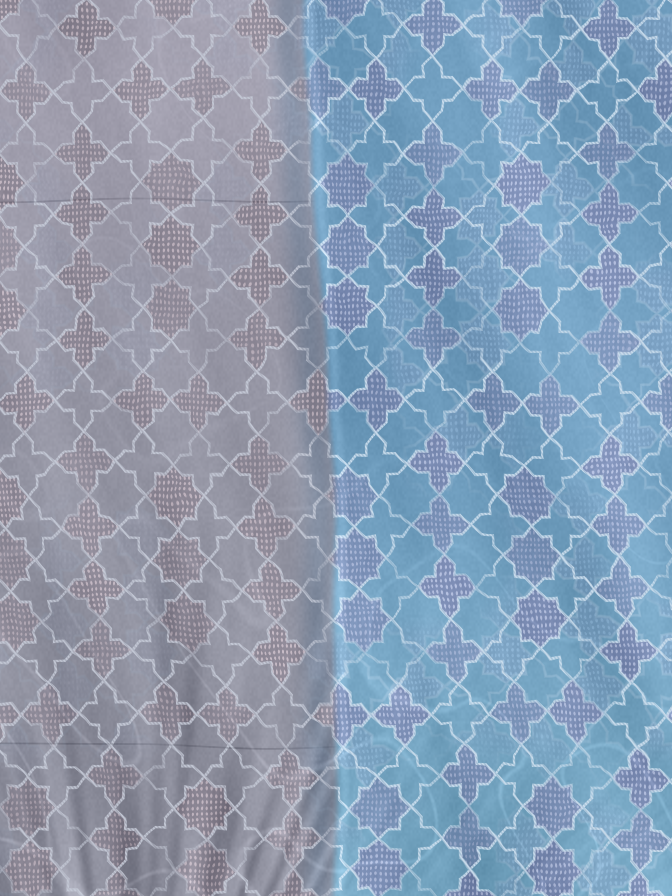
Reproduce this texture procedurally as a Shadertoy shader.

```glsl
float hash(vec2 p) {
    vec3 q = fract(p.xyx * vec3(0.1031, 0.1030, 0.0973));
    q += dot(q, q.yzx + 33.33);
    return fract((q.x + q.y) * q.z);
}

float noise(vec2 p) {
    vec2 i = floor(p), f = fract(p);
    f = f * f * (3.0 - 2.0 * f);
    return mix(mix(hash(i), hash(i + vec2(1, 0)), f.x),
               mix(hash(i + vec2(0, 1)), hash(i + vec2(1, 1)), f.x), f.y);
}

float fbm(vec2 p) {
    float sum = 0.0, amp = 0.5;
    for (int i = 0; i < 4; i++) {
        sum += amp * noise(p);
        p = p * 2.03 + 7.1;
        amp *= 0.5;
    }
    return sum;
}

// Star-and-cross lattice: x = outline thread, y = filled motif, z = motif hash
vec3 lattice(vec2 q, float aa) {
    vec2 id = floor(q + 0.5), a = abs(q - id);
    float lo = min(a.x, a.y);
    float d = max(lo - 0.165, (a.x + a.y - 0.5) * 0.707);

    // Crosses: columns of four, then a pair set between the columns
    bool onColumn = mod(id.x, 3.0) < 0.5, onPairRow = mod(id.y, 5.0) < 0.5;
    float crossFill = onColumn != onPairRow ? smoothstep(aa, -aa, d) : 0.0;

    // Stars: stacks of three between the columns
    vec2 cell = floor(q);
    float stackRow = mod(cell.y, 5.0);
    bool inStack = abs(mod(cell.x, 3.0) - 1.0) < 0.5 && stackRow > 0.5 && stackRow < 3.5;
    float starFill = inStack ? smoothstep(-aa, aa, d) : 0.0;

    float thread = smoothstep(0.022 + aa * 0.7, 0.022 - aa * 0.7, abs(d));
    return vec3(thread, max(crossFill, starFill), hash(d < 0.0 ? id : cell + 40.5));
}

// Rows of short running stitches
float stitches(vec2 q) {
    q += 0.025 * (vec2(noise(q * 5.0), noise(q * 5.0 + 19.0)) - 0.5);
    vec2 wave = 0.5 + 0.5 * cos(6.2832 * q * vec2(13.0, 10.0));
    return smoothstep(0.2, 0.85, wave.x * (0.25 + 0.75 * wave.y));
}

void mainImage(out vec4 fragColor, in vec2 fragCoord) {
    vec2 p = fragCoord / iResolution.xy * vec2(1.0, 1.3333);
    float aa = 1.0 / (iResolution.x * 0.0868);

    // Cloth stretch, with the lower part drifting sideways
    vec2 w = p;
    w.x -= 0.1 * clamp(0.656 - p.y, 0.0, 0.48);
    w += 0.018 * (vec2(fbm(p * 6.0), fbm(p * 6.0 + 31.0)) - 0.47);
    w += 0.004 * (vec2(noise(p * 55.0), noise(p * 55.0 + 13.0)) - 0.5);
    vec2 q = (w - vec2(0.125, 1.1997)) / vec2(0.0868, 0.0929);

    // Two panels meeting at a wavering edge
    float edge = mix(0.497, 0.455, smoothstep(0.6, 1.2, p.y)) + 0.012 * (noise(vec2(p.y * 7.0, 3.0)) - 0.5);
    float blue = smoothstep(-0.008, 0.008, p.x - edge);
    float lower = smoothstep(0.75, 0.05, p.y);

    vec3 grey = mix(vec3(0.63, 0.62, 0.68), vec3(0.565, 0.57, 0.625), smoothstep(1.3, 0.4, p.y));
    vec3 sky = mix(vec3(0.43, 0.61, 0.74), vec3(0.45, 0.64, 0.75), lower);
    vec3 col = mix(grey, sky, blue);

    // Soft folds, fanning out towards the lower left
    float fold = fbm(vec2(p.x * 11.0 + p.y * 3.0, p.y * 2.5)) - 0.47;
    float fan = noise(vec2((p.x - 0.2) / (0.4 + 0.8 * p.y) * 30.0, p.y * 2.0)) - 0.5;
    float shade = fold * 0.17 + fan * lower * mix(0.14, 0.05, blue);
    float crease = abs(noise(vec2(p.x * 9.0 + p.y * 6.0, p.y * 5.0 - p.x * 3.0)) - 0.5);
    shade += 0.045 * smoothstep(0.035, 0.0, crease) * (0.4 + lower);

    // Darker roll of cloth left of the edge
    float roll = exp(-pow((p.x - edge + 0.022) / 0.026, 2.0));
    col = mix(col, vec3(0.43, 0.50, 0.59), 0.6 * roll * (1.0 - blue));

    // Under layer seen through the sheer cloth
    vec2 under = q + vec2(0.43, 0.36) + 0.5 * vec2(fbm(p * 4.0 + 50.0), fbm(p * 4.0 + 70.0));
    vec3 ghost = lattice(under, aa * 1.5);
    float sheer = mix(0.12, 0.5, blue) * smoothstep(0.25, 0.6, noise(p * 6.0 + 5.0));
    col = mix(col, vec3(0.52, 0.60, 0.74), ghost.y * sheer * 0.65);
    col += 0.13 * sheer * ghost.y * stitches(under);
    col = mix(col, vec3(0.66, 0.77, 0.86), ghost.x * sheer * 0.75);

    // Stitched motifs
    vec3 top = lattice(q, aa);
    vec3 motif = mix(vec3(0.535, 0.51, 0.565), vec3(0.47, 0.52, 0.68), blue);
    vec3 stitchColor = mix(vec3(0.78, 0.73, 0.77), vec3(0.70, 0.74, 0.86), blue);
    col = mix(col, motif, top.y * (0.6 + 0.3 * top.z));
    col = mix(col, stitchColor, top.y * stitches(q) * (0.55 + 0.35 * top.z));
    col += shade;

    // Outline thread, with twist and worn stretches
    float wear = smoothstep(0.1, 0.55, noise(p * 17.0 + 8.0));
    float twist = 0.8 + 0.2 * cos((p.x * 1.3 + p.y) * 900.0);
    vec3 threadColor = mix(vec3(0.77, 0.79, 0.84), vec3(0.80, 0.87, 0.93), blue);
    float drop = smoothstep(0.02, 0.0, abs(p.x - edge + 0.012));
    float strength = mix(0.5, 0.95, wear) * twist * (1.0 - 0.4 * drop);
    col = mix(col, threadColor, top.x * strength);

    // Thin horizontal creases on the grey panel, edge highlight and weave
    for (int i = 0; i < 2; i++) {
        float y = mix(1.038, 0.222, float(i)) + 0.012 * (noise(vec2(p.x * 5.0, float(i))) - 0.5);
        col -= 0.13 * smoothstep(0.0022, 0.0005, abs(p.y - y)) * (1.0 - blue) * noise(vec2(p.x * 8.0, 2.0));
    }
    col += 0.06 * smoothstep(0.012, 0.0, abs(p.x - edge - 0.012));
    col += 0.03 * (noise(p * vec2(330.0, 240.0)) - 0.5);
    fragColor = vec4(clamp(col, 0.0, 1.0), 1.0);
}
```
